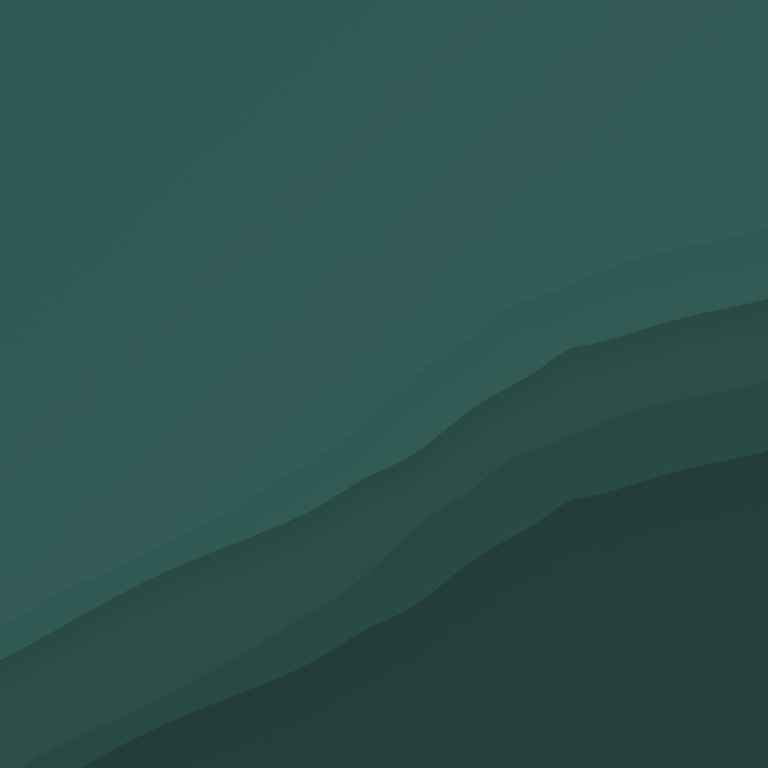
This background is drawn by a three.js fragment shader. Its source:

```glsl
// Draws layered teal hills with softly shaded crests under a muted green sky.
varying vec2 vUv;

float bump(float x, float center, float width) {
  float d = (x - center) / width;
  return exp(-d * d);
}

vec2 gradientAt(vec2 cell) {
  vec2 h = vec2(dot(cell, vec2(127.1, 311.7)), dot(cell, vec2(269.5, 183.3)));
  return 2.0 * fract(sin(h) * 43758.5) - 1.0;
}

float gradientNoise(vec2 p) {
  vec2 cell = floor(p);
  vec2 f = fract(p);
  vec2 u = f * f * (3.0 - 2.0 * f);
  vec2 e = vec2(1.0, 0.0);
  float low = mix(dot(gradientAt(cell), f), dot(gradientAt(cell + e), f - e), u.x);
  float high = mix(dot(gradientAt(cell + e.yx), f - e.yx),
    dot(gradientAt(cell + 1.0), f - 1.0), u.x);
  return mix(low, high, u.y);
}

// Height of the broad, faint crest.
float softRidge(float x) {
  return 0.182 + 0.511 * x
    + 0.069 * bump(x, 0.69, 0.20)
    + 0.006 * bump(x, 0.08, 0.06)
    + 0.004 * bump(x, 0.375, 0.035)
    + 0.014 * bump(x, 0.548, 0.055)
    + 0.011 * bump(x, 0.66, 0.036)
    + 0.017 * bump(x, 0.87, 0.11);
}

// Height of the lower, crisper crest.
float sharpRidge(float x) {
  return 0.136 + 0.469 * x
    + 0.050 * bump(x, 0.755, 0.15)
    + 0.018 * bump(x, 0.20, 0.16)
    + 0.006 * bump(x, 0.53, 0.20)
    + 0.010 * bump(x, 0.475, 0.05)
    + 0.017 * bump(x, 0.615, 0.075)
    + 0.009 * bump(x, 0.738, 0.032)
    + 0.011 * bump(x, 0.91, 0.08);
}

// Lays a hill over the colour below, shaded from its crest downwards.
vec3 addHill(vec3 below, float depth, vec3 crest, vec3 foot, float fade) {
  vec3 hill = mix(crest, foot, smoothstep(0.0, fade, depth));
  return mix(below, hill, smoothstep(-0.0014, 0.0014, depth));
}

void main() {
  vec2 p = vUv;
  float soft = softRidge(p.x) - p.y;
  float sharp = sharpRidge(p.x) - p.y;

  // Sky: slightly deeper at the upper left.
  float skyLight = smoothstep(0.0, 0.8, p.x * 0.7 + (1.0 - p.y) * 0.75);
  vec3 color = mix(vec3(0.188, 0.346, 0.325), vec3(0.205, 0.360, 0.342), skyLight);

  // Upper pair of hills.
  color = addHill(color, soft, vec3(0.190, 0.348, 0.330), vec3(0.200, 0.358, 0.333), 0.10);
  color = addHill(color, sharp, vec3(0.161, 0.292, 0.264), vec3(0.170, 0.309, 0.280), 0.06);

  // Lower pair repeats the same crests further down.
  float drop = 0.198;
  color = addHill(color, soft - drop, vec3(0.157, 0.287, 0.264), vec3(0.163, 0.296, 0.270), 0.10);
  color = addHill(color, sharp - drop, vec3(0.141, 0.240, 0.226), vec3(0.145, 0.246, 0.234), 0.10);

  // Faint paper grain.
  color += 0.004 * gradientNoise(p * 190.0);

  gl_FragColor = vec4(color, 1.0);
}
```
